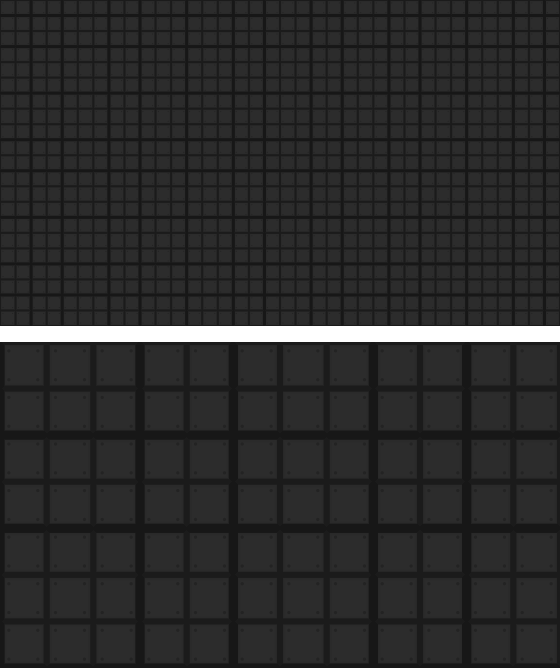
Top: the whole. Bottom: its middle third, enlarged.
A Shadertoy shader for this pattern:

```glsl
// Dark square wall plates with corner rivets, split by thin and wider grooves.

// Coverage of a shape from its signed distance, one pixel soft.
float coverage(float dist, float pixel) {
    return clamp(0.5 - dist / pixel, 0.0, 1.0);
}

// 1 on the evenly spread grooves that are wider, 0 on the others.
float isWide(float index, float phase, float share) {
    return 1.0 - step(share, fract((phase + index) * share));
}

void mainImage(out vec4 fragColor, in vec2 fragCoord) {
    // Whole numbers of plates across and down
    vec2 plates = vec2(36.0, 21.0);
    vec2 cell = fragCoord / iResolution.xy * plates;
    float pixel = plates.x / iResolution.x;

    // Nearest groove on each axis and the distance to it
    vec2 groove = floor(cell + 0.5);
    vec2 offset = abs(cell - groove);

    // Groove widths: 14 of 36 columns and 8 of 21 rows are wide
    vec2 wide = vec2(isWide(-groove.x, 2.2, 7.0 / 18.0),
                     isWide(groove.y, 1.3, 8.0 / 21.0));
    vec2 halfWidth = mix(vec2(0.066), vec2(0.1), wide);
    vec2 edge = offset - halfWidth;
    float edgeDist = min(edge.x, edge.y);

    // Plate face, a little darker toward its rim
    vec3 color = vec3(0.174 - 0.012 * (1.0 - smoothstep(0.0, 0.09, edgeDist)));

    // Small rivets in the four corners
    float rivet = coverage(length(offset - 0.19) - 0.035, pixel);
    color = mix(color, vec3(0.115), 0.65 * rivet);

    // Grooves, the wide ones slightly deeper
    float depth = edge.x < edge.y ? wide.x : wide.y;
    color = mix(color, vec3(0.104 - 0.012 * depth), coverage(edgeDist, pixel));

    fragColor = vec4(color, 1.0);
}
```
